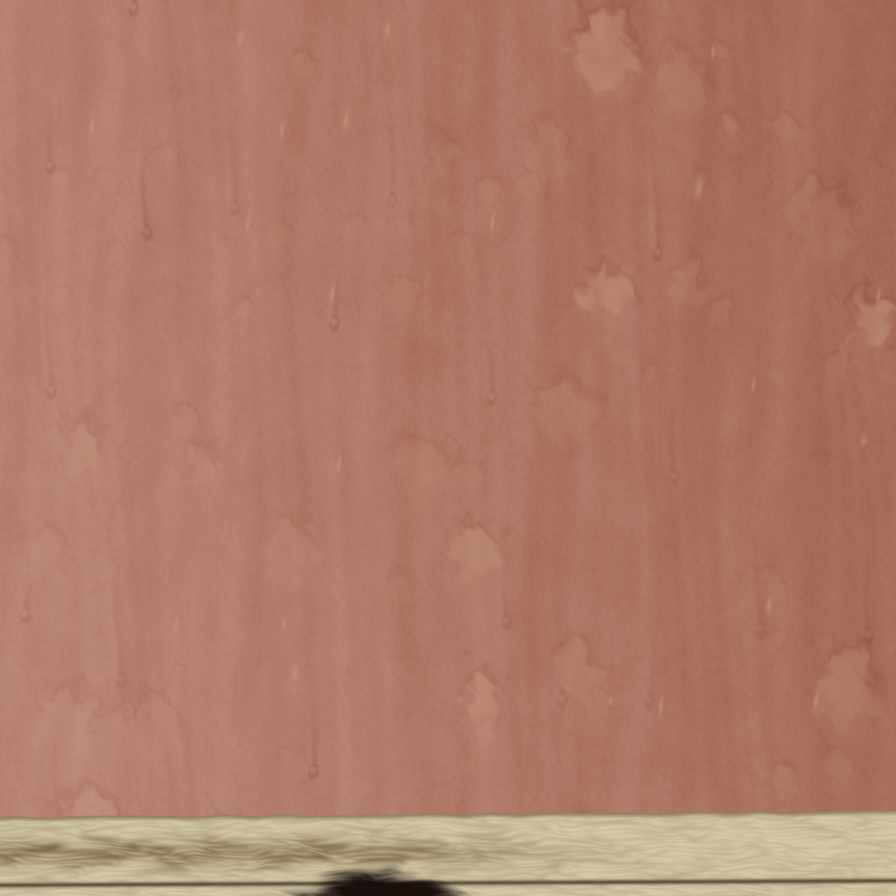
This texture is drawn by a WebGL 1 fragment shader. Its source:

```glsl
precision highp float;
uniform vec2 u_resolution;

const vec3 PAINT_LIGHT = vec3(0.735, 0.535, 0.475);
const vec3 PAINT_DARK = vec3(0.625, 0.385, 0.315);
const vec3 PLASTER = vec3(0.77, 0.58, 0.50);
const vec3 CREAM = vec3(0.79, 0.74, 0.61);
const vec3 BROWN = vec3(0.50, 0.42, 0.29);
const vec3 SOOT = vec3(0.10, 0.06, 0.05);
const float TRIM_HEIGHT = 0.088;
const float TRIM_SLOPE = 0.007;
const float SIDE_SHADE = 0.62;
const float STREAK_DEPTH = 0.10;
const float GRAIN_DEPTH = 0.16;
const float RIM_DEPTH = 0.26;
const float DRIP_DEPTH = 0.50;
const vec2 DRIP_GRID = vec2(10.0, 4.0);
const vec2 FLECK_GRID = vec2(17.0, 11.0);

vec2 hash2(vec2 p) {
  vec2 k = vec2(dot(p, vec2(127.1, 311.7)), dot(p, vec2(269.5, 183.3)));
  return fract(sin(k) * 43758.55);
}

// Distance to the nearest scattered point
float cellular(vec2 p) {
  vec2 cell = floor(p);
  float nearest = 2.0;
  for (int j = -1; j <= 1; j++)
    for (int i = -1; i <= 1; i++) {
      vec2 id = cell + vec2(float(i), float(j));
      nearest = min(nearest, length(id + hash2(id) - p));
    }
  return nearest;
}

vec2 wobble(vec2 p) {
  vec2 a = sin(p.yx * vec2(1.0, 1.3) + 1.7 * sin(p * 0.8));
  return a + 0.5 * sin(p.yx * 2.3 + 2.0 * a.yx + p);
}

// Vertical washes that wander slightly
float streaks(vec2 p) {
  float x = p.x + 0.006 * sin(p.y * 9.0 + p.x * 21.0);
  float s = sin(x * 41.0 + 1.5 * sin(p.y * 4.0));
  s += 0.8 * sin(x * 97.0 + 2.0 * sin(p.y * 5.0 + x * 13.0));
  return s + 0.6 * sin(x * 211.0 + 2.5 * sin(p.y * 7.0 + x * 29.0));
}

// Flaked spots: x = pale fill, y = dark upper rim
vec2 patches(vec2 p, float count, float density) {
  vec2 q = p * count + 0.045 * wobble(p * 75.0) + 0.03 * wobble(p * 150.0 + 4.0);
  vec2 cell = floor(q);
  vec2 result = vec2(0.0);
  for (int j = -1; j <= 1; j++)
    for (int i = -1; i <= 1; i++) {
      vec2 id = cell + vec2(float(i), float(j));
      vec2 place = hash2(id + count);
      vec2 kind = hash2(id + count * 3.0 + 17.0);
      float present = step(kind.x, density);
      float strength = mix(0.25, 1.0, place.x * place.x);
      float radius = mix(0.10, 0.24, kind.y);
      vec2 d = q - id - 0.2 - 0.6 * place;
      float dist = length(d * vec2(1.0, 0.8)) - radius;
      float fill = smoothstep(0.04, -0.05, dist);
      float tail = smoothstep(radius, radius * 0.6, abs(d.x));
      tail *= smoothstep(-0.9, -0.1, d.y) * smoothstep(0.05, -0.1, d.y);
      float ring = (dist - 0.045) / 0.04;
      float rim = exp(-ring * ring) * smoothstep(-0.1, 0.25, d.y + 0.4 * d.x);
      result += present * vec2(strength * max(fill, 0.3 * tail), rim * (0.4 + 0.6 * strength));
    }
  return result;
}

// Raised paint runs ending in a bead; positive is darker
float drips(vec2 p) {
  vec2 q = p * DRIP_GRID;
  q.y += hash2(vec2(floor(q.x), 5.0)).x;
  vec2 id = floor(q);
  vec2 place = hash2(id + 31.0);
  vec2 kind = hash2(id + 83.0);
  vec2 d = (q - id - vec2(0.25 + 0.5 * place.x, 0.12)) / DRIP_GRID;
  d.x += 0.003 * sin(p.y * 35.0 + place.y * 6.0);
  float reach = mix(0.05, 0.19, kind.y);
  float run = smoothstep(-0.002, 0.008, d.y) * smoothstep(reach, 0.0, d.y);
  float side = d.x / 0.0035;
  float line = exp(-side * side) - 0.45 * exp(-(side + 2.0) * (side + 2.0));
  float bead = smoothstep(0.009, 0.005, length(d * vec2(1.2, 0.8)));
  float shine = smoothstep(0.006, 0.002, length(d - vec2(-0.001, 0.003)));
  return step(kind.x, 0.55) * (0.3 + 0.7 * place.y) * (0.6 * run * line + 0.8 * bead - 1.1 * shine);
}

float flecks(vec2 p) {
  vec2 q = p * FLECK_GRID;
  vec2 id = floor(q);
  vec2 place = hash2(id + 7.0);
  vec2 kind = hash2(id + 53.0);
  vec2 d = (q - id - 0.25 - 0.5 * place) / FLECK_GRID;
  d.x -= 0.12 * d.y;
  d /= vec2(mix(0.0018, 0.004, place.y), mix(0.004, 0.012, kind.y));
  return step(kind.x, 0.16) * exp(-dot(d, d));
}

vec3 wall(vec2 p) {
  vec2 large = patches(p, 7.0, 0.48);
  vec2 small = patches(p + 0.37, 15.0, 0.24);
  float mottle = cellular(p * vec2(24.0, 13.0) + 0.3 * wobble(p * 40.0)) - 0.5;
  float grain = cellular(p * vec2(190.0, 120.0)) - 0.5;
  float shade = 0.5 + SIDE_SHADE * (p.x - 0.52) + 0.16 * (p.y - 0.5);
  shade += STREAK_DEPTH * streaks(p) * 0.6 + 0.16 * mottle + GRAIN_DEPTH * grain;
  shade += RIM_DEPTH * (large.y + 0.7 * small.y) + DRIP_DEPTH * drips(p);
  vec3 color = mix(PAINT_LIGHT, PAINT_DARK, shade);
  float bare = clamp(large.x + 0.45 * small.x, 0.0, 1.0) * (0.65 - 0.4 * mottle);
  color = mix(color, PLASTER - 0.05 * p.x, clamp(bare, 0.0, 0.8));
  return mix(color, PLASTER + 0.03, 0.5 * flecks(p));
}

vec3 trim(vec2 p, float top) {
  vec2 rough = wobble(p * vec2(45.0, 130.0));
  float fiber = cellular(p * vec2(28.0, 210.0) + 0.4 * rough) - 0.5;
  vec3 color = CREAM - 0.10 * fiber + 0.012 * rough.x;
  // Weathered band, fading to the right
  float band = (p.y - 0.048 - 0.004 * rough.y) / 0.014;
  float worn = exp(-band * band) * smoothstep(0.75, 0.35, p.x);
  color = mix(color, BROWN, clamp(worn * (0.75 + 0.6 * fiber), 0.0, 1.0));
  // Shadowed top edge and lower groove
  color = mix(color, BROWN, 0.75 * smoothstep(0.007, 0.0, top - p.y));
  float groove = (p.y - 0.012 - 0.005 * p.x) / 0.0028;
  color = mix(color, BROWN * 0.6, 0.85 * exp(-groove * groove));
  // Dark knot at the lower edge
  vec2 knot = (p - vec2(0.425, 0.0)) / vec2(0.085, 0.026);
  float soot = smoothstep(1.25, 0.55, length(knot) + 0.12 * rough.x + 0.2 * fiber);
  return mix(color, SOOT, soot);
}

void main() {
  vec2 p = gl_FragCoord.xy / u_resolution;
  float top = TRIM_HEIGHT + TRIM_SLOPE * p.x + 0.0008 * sin(p.x * 60.0 + 2.0 * sin(p.x * 23.0));
  float above = smoothstep(-0.0015, 0.0015, p.y - top);
  gl_FragColor = vec4(mix(trim(p, top), wall(p), above), 1.0);
}
```
